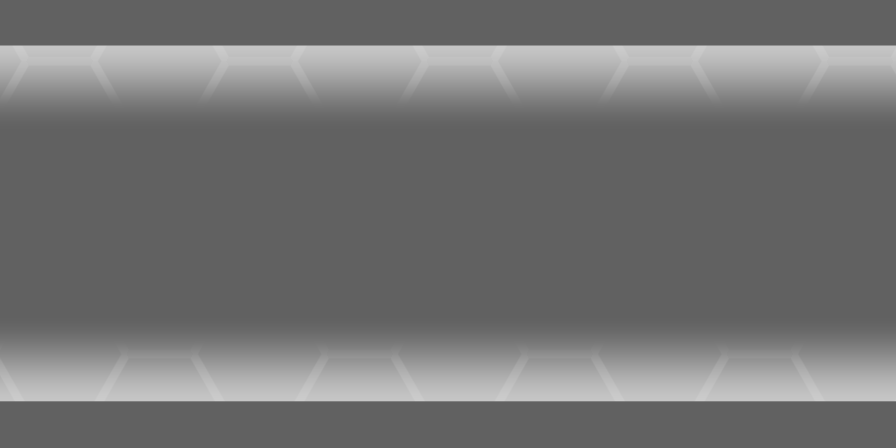
Reproduce this background procedurally as a WebGL 2 fragment shader.

```glsl
#version 300 es
precision highp float;
// Grey panel with two bright bands that fade inward over a faint hexagon lattice.

uniform vec2 u_resolution;
out vec4 fragColor;

// x: distance to the nearest cell edge, y: 1 where that edge is horizontal.
// Cells are flat-topped and one unit tall.
vec2 hexEdge(vec2 q) {
    vec2 period = vec2(sqrt(3.0), 1.0);
    vec2 a = mod(q + 0.5 * period, period) - 0.5 * period;
    vec2 b = mod(q, period) - 0.5 * period;
    vec2 cell = abs(dot(a, a) < dot(b, b) ? a : b);
    float slanted = dot(cell, vec2(0.866025, 0.5));
    return vec2(0.5 - max(cell.y, slanted), step(slanted, cell.y));
}

void main() {
    // Canvas heights as units, origin at the lower left
    vec2 p = gl_FragCoord.xy / u_resolution.y;
    float pixel = 1.0 / u_resolution.y;

    // Depth inward from the outer edge of the nearer band
    float depth = min(0.8984 - p.y, p.y - 0.1042);
    float inside = clamp(depth / pixel + 0.5, 0.0, 1.0);

    // Band glow, brightest at its outer edge
    float glow = 1.0 - smoothstep(-0.013, 0.195, depth);
    float shade = 0.38 + 0.4 * glow;

    // Hexagon outlines, fading out with depth
    vec2 cellSize = vec2(0.4466, 0.2615);
    vec2 edge = hexEdge((p - vec2(0.133, 0.7326)) / cellSize * vec2(sqrt(3.0), 1.0));
    float blur = pixel / cellSize.y;
    float line = 1.0 - smoothstep(0.037 - blur, 0.037 + blur, edge.x);
    float fade = 1.0 - smoothstep(0.075, 0.14, depth);
    shade = mix(shade, 1.0, line * fade * mix(0.11, 0.075, edge.y));

    fragColor = vec4(vec3(mix(0.38, shade, inside)), 1.0);
}
```
